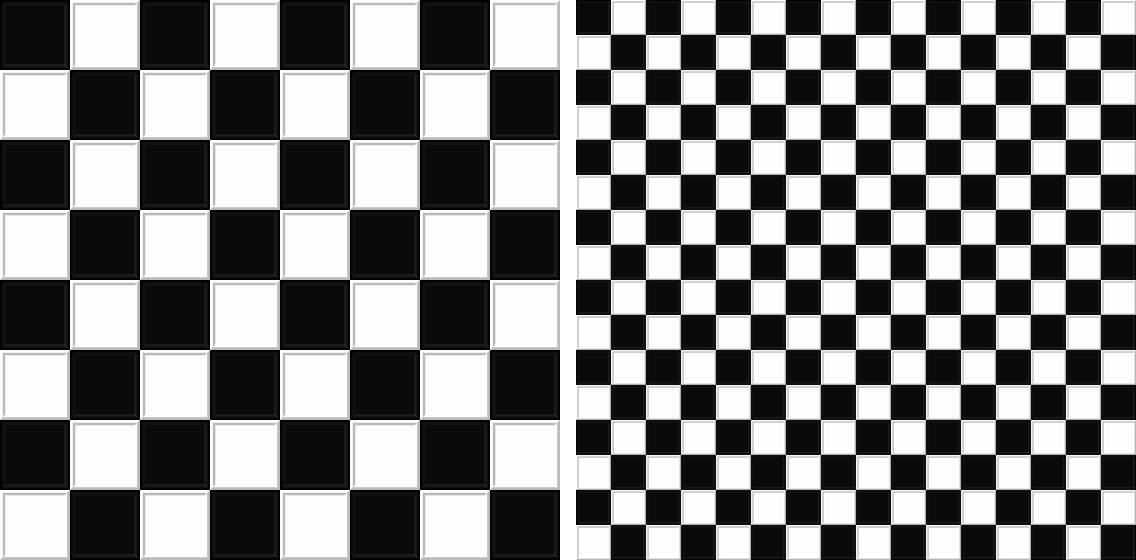
Left: one tile. Right: repeated 2 by 2.
Give the GLSL for this pattern, as a Shadertoy shader.

```glsl
// Glossy checkerboard of 8 by 8 bevelled tiles, light and dark in turn.
// Each tile has a raised rim, lit from the upper left, with mitred corners;
// all shading comes from the distances to the tile's four edges.

const float TILES = 8.0;
const float RIDGE = 0.040;  // width of the outer slope, in tiles
const float RIM = 0.076;    // width of the whole rim, in tiles

const vec3 WHITE = vec3(0.993);
const vec3 SHADOW = vec3(0.73);
const vec3 BLACK = vec3(0.040);
const vec3 DEEP_BLACK = vec3(0.010);
const vec3 RIM_BLACK = vec3(0.065);
const vec3 GLINT = vec3(0.21);

// Antialiased step: 0 below the edge, 1 above it
float softStep(float edge, float x, float aa) {
    return clamp((x - edge) / aa + 0.5, 0.0, 1.0);
}

// Antialiased line of a given width centred on a value
float line(float x, float centre, float width, float aa) {
    return softStep(centre - 0.5 * width, x, aa)
         - softStep(centre + 0.5 * width, x, aa);
}

// White tile: outer slope shaded at lower right, inner slope at upper left
vec3 lightTile(float edge, float lowerRight, float aa) {
    float inner = softStep(RIDGE, edge, aa);
    float face = softStep(RIM, edge, aa);
    float shade = mix(lowerRight, 1.0 - lowerRight, inner) * (1.0 - face);
    return mix(WHITE, SHADOW, shade);
}

// Black tile: deep outer slope, faint inner slope, thin glints along both
vec3 darkTile(vec2 p, float edge, float lowerRight, float aa) {
    float inner = softStep(RIDGE, edge, aa);
    float face = softStep(RIM, edge, aa);
    vec3 colour = mix(mix(DEEP_BLACK, RIM_BLACK, inner), BLACK, face);

    float outerGlint = line(edge, RIDGE, 0.010, aa) * mix(0.30, 0.40, lowerRight);
    float innerGlint = line(edge, RIM - 0.006, 0.011, aa) * mix(0.12, 0.85, lowerRight);
    colour = mix(colour, GLINT, max(outerGlint, innerGlint));

    // Short highlight on the lower right mitre
    float mitre = line(p.x + p.y, 1.0, 0.014, aa) * step(0.5, p.x);
    return mix(colour, GLINT, mitre * inner * (1.0 - face));
}

vec3 tileColour(bool isLight, vec2 p, float edge, float lowerRight, float aa) {
    return isLight ? lightTile(edge, lowerRight, aa)
                   : darkTile(p, edge, lowerRight, aa);
}

void mainImage(out vec4 fragColor, in vec2 fragCoord) {
    vec2 board = TILES * fragCoord / iResolution.xy;
    vec2 cell = floor(board);
    vec2 p = board - cell;
    float aa = TILES / min(iResolution.x, iResolution.y);

    // Distance to the nearest edge, and which pair of edges it belongs to
    float toUpperLeft = min(p.x, 1.0 - p.y);
    float toLowerRight = min(1.0 - p.x, p.y);
    float edge = min(toUpperLeft, toLowerRight);
    float lowerRight = softStep(0.0, toUpperLeft - toLowerRight, aa);

    // Alternate the tiles and blend across the joint
    bool isLight = mod(cell.x + cell.y, 2.0) < 0.5;
    vec3 own = tileColour(isLight, p, edge, lowerRight, aa);
    vec3 neighbour = tileColour(!isLight, p, edge, lowerRight, aa);
    fragColor = vec4(mix(neighbour, own, softStep(0.0, edge, aa)), 1.0);
}
```
